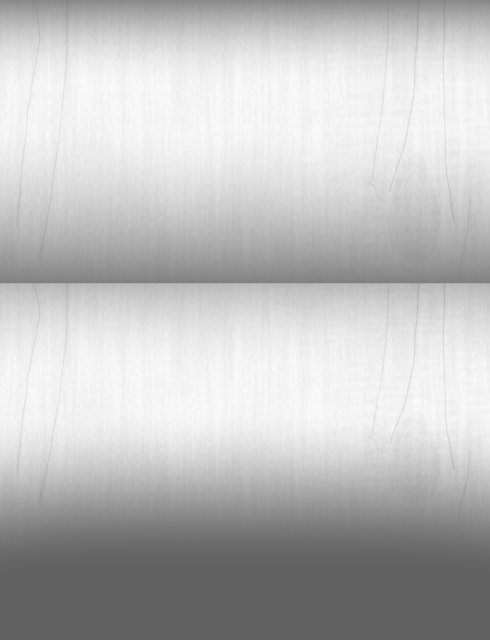
A WebGL 1 fragment shader for this texture:

```glsl
precision highp float;

uniform vec2 u_resolution;

// Layout, in canvas widths measured downward
const float CANVAS_HEIGHT = 1.3061;
const float SEAM = 0.5782;
const float LOWER_SCALE = 0.84;
// Tones
const float PEAK = 0.962;
const float FLOOR = 0.38;
// Wood detail
const float STREAK = 0.026;
const float FIBER = 0.022;
const float RIPPLE = 0.018;
const float CRACK_DEPTH = 0.07;
const float CRACK_WIDTH = 0.0014;
const float KNOT_DEPTH = 0.028;
const vec2 KNOT_CENTER = vec2(0.845, 0.425);
const vec2 KNOT_RADIUS = vec2(0.059, 0.112);

vec2 gradient(vec2 cell) {
  float angle = 6.2832 * fract(sin(dot(cell, vec2(127.1, 311.7))) * 43758.5);
  return vec2(cos(angle), sin(angle));
}

float gradientNoise(vec2 p) {
  vec2 i = floor(p);
  vec2 f = fract(p);
  vec2 u = f * f * f * (f * (f * 6.0 - 15.0) + 10.0);
  vec2 e = vec2(1.0, 0.0);
  float low = mix(dot(gradient(i), f), dot(gradient(i + e.xy), f - e.xy), u.x);
  float high = mix(dot(gradient(i + e.yx), f - e.yx),
                   dot(gradient(i + e.xx), f - e.xx), u.x);
  return mix(low, high, u.y);
}

float segmentDistance(vec2 p, vec2 a, vec2 b) {
  vec2 d = b - a;
  return length(p - a - d * clamp(dot(p - a, d) / dot(d, d), 0.0, 1.0));
}

// Soft line through four points given by their x and y coordinates
float crack(vec2 p, vec4 xs, vec4 ys) {
  float d = segmentDistance(p, vec2(xs.x, ys.x), vec2(xs.y, ys.y));
  d = min(d, segmentDistance(p, vec2(xs.y, ys.y), vec2(xs.z, ys.z)));
  d = min(d, segmentDistance(p, vec2(xs.z, ys.z), vec2(xs.w, ys.w)));
  float width = max(CRACK_WIDTH, 0.7 / u_resolution.x);
  return exp(-d * d / (width * width)) + 0.2 * exp(-d / 0.006);
}

float cracks(vec2 p) {
  p.x += 0.003 * gradientNoise(p * vec2(3.0, 14.0));
  float c = 0.8 * crack(p, vec4(0.071, 0.082, 0.058, 0.034), vec4(0.0, 0.077, 0.22, 0.46));
  c += 0.8 * crack(p, vec4(0.138, 0.136, 0.117, 0.082), vec4(0.0, 0.14, 0.31, 0.53));
  c += 0.7 * crack(p, vec4(0.793, 0.789, 0.774, 0.760), vec4(0.0, 0.14, 0.26, 0.37));
  c += crack(p, vec4(0.854, 0.847, 0.828, 0.796), vec4(0.0, 0.17, 0.29, 0.39));
  c += crack(p, vec4(0.907, 0.905, 0.913, 0.927), vec4(0.0, 0.19, 0.36, 0.45));
  c += 0.7 * crack(p, vec4(0.960, 0.955, 0.945, 0.930), vec4(0.41, 0.46, 0.52, 0.60));
  c += 0.6 * crack(p, vec4(0.752, 0.766, 0.769, 0.774), vec4(0.372, 0.38, 0.398, 0.404));
  return c;
}

// Egg-shaped knot with faint growth rings
float knot(vec2 p) {
  vec2 d = (p - KNOT_CENTER) / KNOT_RADIUS;
  d.x /= 0.85 + 0.25 * clamp(d.y, -1.0, 1.0);
  float r = length(d) + 0.12 * gradientNoise(p * vec2(24.0, 18.0));
  float body = 1.0 - smoothstep(0.88, 1.04, r);
  float rings = sin(r * 34.0) * exp(-1.8 * max(r - 0.6, 0.0));
  float rim = exp(-pow((r - 1.0) / 0.05, 2.0));
  return body + 0.5 * rim + 0.24 * rings * (1.0 - smoothstep(1.0, 1.9, r));
}

float grain(vec2 p) {
  float bend = 0.006 * gradientNoise(p * vec2(5.0, 4.0));
  float x = p.x + bend;
  float g = STREAK * gradientNoise(vec2(x * 62.0, p.y * 3.0));
  g += 0.7 * STREAK * gradientNoise(vec2(x * 145.0, p.y * 9.0));
  g += FIBER * gradientNoise(vec2(x * 230.0, p.y * 75.0));
  float figure = 0.35 + 0.65 * smoothstep(0.45, 0.8, p.x);
  g += RIPPLE * figure * gradientNoise(vec2(x * 18.0, p.y * 85.0 + 5.0 * p.x));
  return g + 0.02 * gradientNoise(p * vec2(7.0, 5.0));
}

float upperTone(float t) {
  float top = max(1.0 - t / 0.32, 0.0);
  float bottom = max((t - 0.45) / 0.55, 0.0);
  return PEAK - 0.43 * top * top - 0.46 * pow(bottom, 1.6);
}

float lowerTone(float t, float x) {
  float top = max(1.0 - t / 0.269, 0.0);
  float side = 0.025 * pow(abs(2.0 * x - 1.0), 4.0);
  float fade = smoothstep(0.35, 0.806, t - side);
  return mix(PEAK - 0.24 * top * top, FLOOR, fade);
}

void main() {
  vec2 uv = gl_FragCoord.xy / u_resolution;
  float down = (1.0 - uv.y) * CANVAS_HEIGHT;
  float below = down - SEAM;
  float pixel = CANVAS_HEIGHT / u_resolution.y;
  float lower = smoothstep(-0.5 * pixel, 0.5 * pixel, below);
  vec2 wood = vec2(uv.x, below < 0.0 ? down : below / LOWER_SCALE);

  // Rounded shading of both boards
  float tone = mix(upperTone(clamp(down / SEAM, 0.0, 1.0)),
                   lowerTone(max(below, 0.0) / (CANVAS_HEIGHT - SEAM), uv.x), lower);

  // Surface detail fades away in the shadow
  float detail = grain(wood) - CRACK_DEPTH * cracks(wood) - KNOT_DEPTH * knot(wood);
  detail -= 0.012 * pow(abs(2.0 * uv.x - 1.0), 3.0);
  tone += detail * smoothstep(FLOOR - 0.02, 0.85, tone);
  gl_FragColor = vec4(vec3(clamp(tone, 0.0, 1.0)), 1.0);
}
```
